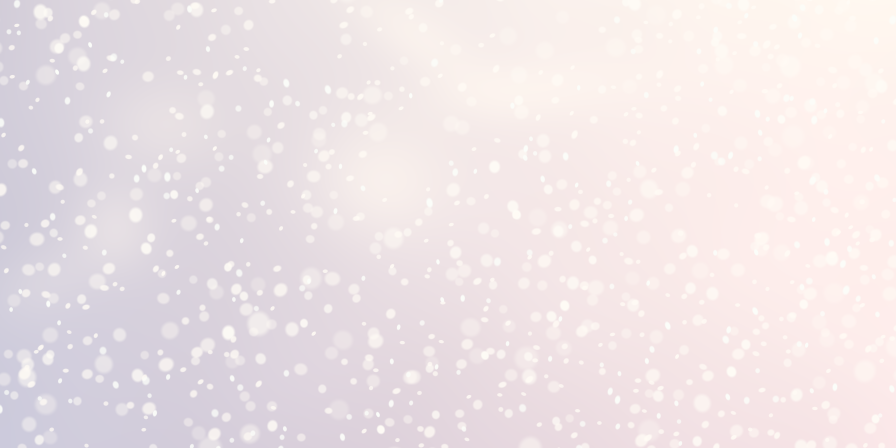
This background is drawn by a Shadertoy shader. Its source:

```glsl
const vec3 CREAM = vec3(1.0, 0.97, 0.94);
const vec3 WARM_WHITE = vec3(1.0, 0.985, 0.96);
const vec3 ICE = vec3(0.975, 1.0, 0.99);
const vec3 BLUSH = vec3(1.0, 0.935, 0.925);

vec3 hash3(vec2 p) {
    vec3 q = fract(p.xyx * vec3(0.1031, 0.1030, 0.0973));
    q += dot(q, q.yxz + 33.33);
    return fract((q.xxy + q.yzz) * q.zyx);
}

vec2 gradientAt(vec2 cell) {
    float angle = 6.2832 * hash3(cell + 17.0).x;
    return vec2(cos(angle), sin(angle));
}

float gradientNoise(vec2 p) {
    vec2 i = floor(p), f = fract(p);
    vec2 u = f * f * f * (f * (f * 6.0 - 15.0) + 10.0);
    vec2 e = vec2(0.0, 1.0);
    float low = mix(dot(gradientAt(i), f), dot(gradientAt(i + e.yx), f - e.yx), u.x);
    float high = mix(dot(gradientAt(i + e), f - e), dot(gradientAt(i + 1.0), f - 1.0), u.x);
    return mix(low, high, u.y);
}

vec2 rotate(vec2 p, float angle) {
    float c = cos(angle), s = sin(angle);
    return vec2(c * p.x + s * p.y, c * p.y - s * p.x);
}

vec3 curve(vec3 a, vec3 b, vec3 c, float t) {
    return mix(mix(a, b, t), mix(b, c, t), t);
}

float glow(vec2 p, vec2 center, vec2 size, float angle) {
    vec2 q = rotate(p - center, angle) / size;
    return exp(-dot(q, q));
}

// Lavender on the left, cream at upper right, pink at lower right
vec3 sky(vec2 uv) {
    vec3 bottom = curve(vec3(0.798, 0.793, 0.862), vec3(0.865, 0.805, 0.84), vec3(0.98, 0.90, 0.91), uv.x);
    vec3 top = curve(vec3(0.825, 0.803, 0.848), vec3(1.0, 0.957, 0.935), vec3(1.0, 0.978, 0.942), uv.x);
    return mix(bottom, top, uv.y);
}

// Share of filled cells, varying in loose clusters
float flakeDensity(vec2 p, float seed) {
    float clusters = gradientNoise(p * 5.0 + seed);
    float gap = glow(p, vec2(1.1, 0.88), vec2(0.45, 0.2), 0.0);
    return 1.0 + 1.2 * clusters + 0.2 * (p.x - 1.0) - 0.5 * gap;
}

// One scattered layer: radius and opacity are given as (min, max)
vec3 addFlakes(vec3 color, vec2 p, float cellSize, vec2 radius, vec2 opacity,
               float density, float stretch, float softness, float seed) {
    vec2 home = floor(p / cellSize);
    for (int y = -1; y <= 1; y++) {
        for (int x = -1; x <= 1; x++) {
            vec2 cell = home + vec2(x, y);
            vec3 place = hash3(cell + seed);
            vec3 look = hash3(cell + seed + 71.0);
            vec2 center = (cell + place.xy) * cellSize;
            float present = step(place.z, density * flakeDensity(center, seed));

            // Slightly tilted oval with a soft rim
            float r = mix(radius.x, radius.y, look.x * look.x);
            float ratio = sqrt(1.0 + stretch * look.y);
            vec2 q = rotate(p - center, 0.8 + 2.4 * (look.z - 0.5));
            float d = length(q * vec2(1.0 / ratio, ratio)) - r;
            float edge = max(softness * r, 0.7 / iResolution.y);
            float disc = 1.0 - smoothstep(-edge, edge, d);

            float alpha = mix(opacity.x, opacity.y, look.y * sqrt(look.z));
            vec3 tint = mix(WARM_WHITE, ICE, stretch * step(0.65, look.z));
            color = mix(color, tint, present * alpha * disc);
        }
    }
    return color;
}

void mainImage(out vec4 fragColor, in vec2 fragCoord) {
    vec2 uv = fragCoord / iResolution.xy;
    vec2 p = fragCoord / iResolution.y;
    vec3 color = sky(uv);
    color = mix(color, BLUSH, 0.75 * glow(p, vec2(1.85, 0.48), vec2(0.75, 0.42), 0.0));

    // Large hazy lights
    float haze = 0.65 * glow(p, vec2(0.86, 0.60), vec2(0.15, 0.13), 0.0);
    haze += 0.35 * glow(p, vec2(0.26, 0.49), vec2(0.09, 0.10), 0.0);
    haze += 0.32 * glow(p, vec2(0.37, 0.72), vec2(0.14, 0.10), 0.0);
    haze += 0.18 * glow(p, vec2(0.10, 0.37), vec2(0.13, 0.08), 0.5);
    haze += 0.55 * glow(p, vec2(0.93, 0.92), vec2(0.19, 0.07), -0.6);
    haze += 0.60 * glow(p, vec2(1.20, 0.80), vec2(0.24, 0.07), 0.1);
    color = mix(color, CREAM, min(haze, 0.85));
    color += 0.012 * gradientNoise(p * 3.0 + 5.0);

    // Bokeh from far and blurred to small and bright
    color = addFlakes(color, p, 0.085, vec2(0.014, 0.026), vec2(0.25, 0.75), 0.38, 0.08, 0.28, 3.0);
    color = addFlakes(color, p, 0.050, vec2(0.009, 0.016), vec2(0.38, 1.0), 0.42, 0.15, 0.28, 29.0);
    color = addFlakes(color, p, 0.036, vec2(0.0045, 0.0085), vec2(0.7, 1.0), 0.40, 0.6, 0.35, 53.0);
    fragColor = vec4(clamp(color, 0.0, 1.0), 1.0);
}
```
